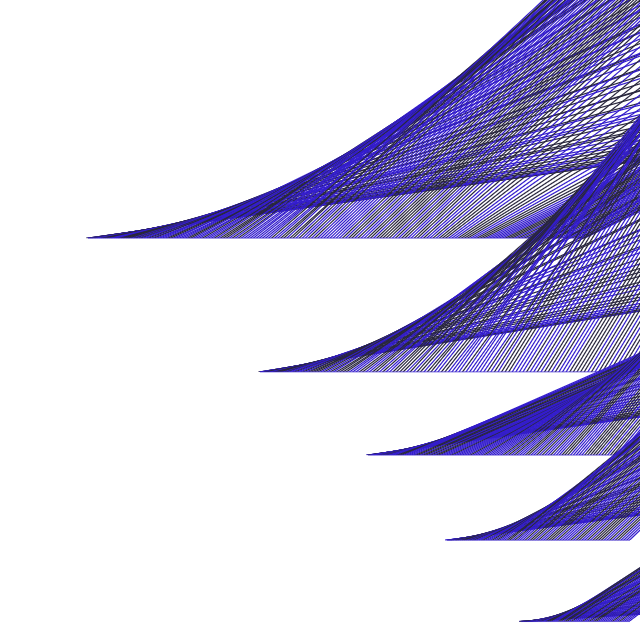
Write a Shadertoy shader that draws this background.

```glsl
#define WINGS 5
#define MAX_LINES 200
#define LINE_WIDTH 0.0019
#define TIP_CROWDING 20.0
#define FAN_JITTER 0.07
#define DARK_SHARE 0.45
#define BASE_STRENGTH 0.6
#define BLUE_INK vec3(0.20, 0.11, 0.80)
#define DARK_INK vec3(0.16, 0.15, 0.24)
#define PAPER vec3(1.0)

// Per wing: tip x, tip y, line spacing, end of the baseline
const vec4 SPAN[WINGS] = vec4[WINGS](
    vec4(0.138, 0.628, 0.0050, 0.915),
    vec4(0.407, 0.419, 0.0058, 0.988),
    vec4(0.575, 0.289, 0.0046, 0.980),
    vec4(0.698, 0.156, 0.0046, 0.985),
    vec4(0.814, 0.029, 0.0040, 0.985));

// Per wing: first slope, slope growth, fan limit, late slope
const vec4 SLOPE[WINGS] = vec4[WINGS](
    vec4(0.14, 2.55, 0.95, 0.48),
    vec4(0.16, 4.00, 1.60, 1.65),
    vec4(0.14, 5.00, 0.44, 1.20),
    vec4(0.13, 7.00, 0.90, 0.95),
    vec4(0.06, 10.5, 0.66, 0.75));

// Per wing: offsets between which the late slope takes over
const vec2 LATE[WINGS] = vec2[WINGS](
    vec2(0.50, 0.64), vec2(0.40, 0.55), vec2(0.10, 0.36),
    vec2(0.15, 0.28), vec2(0.10, 0.17));

float hash(vec2 p) {
    return fract(sin(dot(p, vec2(12.9898, 78.233))) * 43758.5453);
}

// Slope of the line that leaves the baseline at this offset from the tip
float lineSlope(int wing, float offset, float jitter) {
    vec4 s = SLOPE[wing];
    float fan = s.x + s.y * offset * (1.0 - FAN_JITTER * jitter);
    float late = smoothstep(LATE[wing].x, LATE[wing].y, offset);
    return mix(min(fan, s.z), s.w, late);
}

float strokeCover(float dist, float pixel) {
    return clamp(0.5 + (0.5 * LINE_WIDTH - dist) / pixel, 0.0, 1.0);
}

// Straight lines rising from a baseline, whose envelope forms the wing
vec3 drawWing(vec3 color, vec2 p, int wing, float pixel) {
    vec4 span = SPAN[wing];
    vec2 q = p - span.xy;
    if (q.y < -2.0 * pixel || q.x < -2.0 * pixel) return color;

    float aboveBase = clamp(0.5 + q.y / pixel, 0.0, 1.0);
    float extent = span.w - span.x;

    for (int i = 0; i < MAX_LINES; i++) {
        float n = float(i);
        float offset = span.z * n * n / (n + TIP_CROWDING);
        if (offset > extent || offset > q.x + 2.0 * pixel) break;

        vec2 id = vec2(n, float(wing) + 1.0);
        float slope = lineSlope(wing, offset, hash(id));
        float dist = abs(q.y - slope * (q.x - offset)) * inversesqrt(1.0 + slope * slope);
        vec3 ink = hash(id + 37.0) < DARK_SHARE ? DARK_INK : BLUE_INK;
        color = mix(color, ink, strokeCover(dist, pixel) * aboveBase);
    }

    // Thin edge where the lines begin
    float onBase = step(0.0, q.x) * step(q.x, extent);
    return mix(color, BLUE_INK, BASE_STRENGTH * onBase * strokeCover(abs(q.y), pixel));
}

void mainImage(out vec4 fragColor, in vec2 fragCoord) {
    vec2 p = fragCoord / iResolution.xy;
    float pixel = 1.0 / iResolution.y;

    vec3 color = PAPER;
    for (int wing = 0; wing < WINGS; wing++) {
        color = drawWing(color, p, wing, pixel);
    }
    fragColor = vec4(color, 1.0);
}
```
